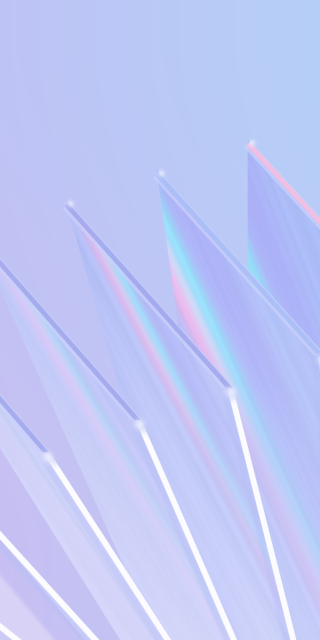
A Shadertoy shader for this background:

```glsl
// A fan of translucent glass blades over a soft lavender-blue gradient.
// Each blade is cut from half-planes hung on a tip and a knee that step evenly;
// iridescent streaks, bevels and bright lower rims are layered back to front.

float hash(float n) {
    n = fract(n * 0.1031);
    n *= n + 33.33;
    return fract(n * (n + n));
}

float noise(float x) {
    float i = floor(x), f = fract(x);
    return mix(hash(i), hash(i + 1.0), f * f * (3.0 - 2.0 * f));
}

// Signed distance to the right of a line leaning by angle from straight down
float rightOf(vec2 p, float angle) {
    return dot(p, vec2(cos(angle), sin(angle)));
}

float bell(float x) {
    return exp(-x * x);
}

// Soft-edged band between two distances
float band(float d, float from, float to, float aa) {
    return smoothstep(from - aa, from + aa, d) * (1.0 - smoothstep(to - aa, to + aa, d));
}

vec3 background(vec2 p) {
    vec3 low = mix(vec3(0.78, 0.75, 0.95), vec3(0.74, 0.78, 0.96), p.x);
    vec3 high = mix(vec3(0.745, 0.765, 0.96), vec3(0.71, 0.81, 0.97), p.x);
    return mix(low, high, smoothstep(0.2, 1.9, p.y));
}

// Cyan, white and pink fringes with a violet glow on the right
vec3 iridescence(vec3 color, float across, float width, float strength) {
    float x = across / width;
    color = mix(color, vec3(0.67, 0.66, 0.97), 0.65 * strength * bell((x - 1.5) * 0.9));
    color = mix(color, vec3(0.96, 0.73, 0.93), strength * bell((x + 1.0) * 1.9));
    color = mix(color, vec3(0.90, 0.89, 0.97), 0.8 * strength * bell((x + 0.45) * 2.8));
    return mix(color, vec3(0.58, 0.89, 0.98), strength * bell((x - 0.05) * 2.3));
}

vec3 addBlade(vec3 color, vec2 p, float k, float aa) {
    vec2 tip = vec2(-0.354 + 0.284 * k, 1.177 + 0.095 * k);
    vec2 knee = vec2(0.156 + 0.286 * k, 0.586 + 0.1016 * k);
    vec2 along = normalize(knee - tip);
    float depth = tip.y - p.y;

    // Distances inward from the three sides
    float left = rightOf(p - tip + vec2(0.008, 0.0), 0.56 - 0.14 * k);
    float top = dot(p - tip, vec2(along.y, -along.x));
    float lower = -rightOf(p - knee, 0.574 - 0.164 * k);
    float upperPart = smoothstep(-aa, aa, p.y - knee.y);
    float edge = p.y > knee.y ? top : lower;
    float inside = smoothstep(-aa, aa, min(left, edge));

    // Glass body, paler toward the front and the bottom
    float pale = clamp(0.62 - 0.2 * k + 0.35 * depth, 0.0, 0.9);
    vec3 glass = mix(vec3(0.67, 0.74, 0.97), vec3(0.845, 0.845, 0.975), pale);
    float shade = exp(-max(left, 0.0) * 14.0) * smoothstep(0.5, 3.0, k);
    glass = mix(glass, vec3(0.65, 0.69, 0.95), 0.6 * shade);

    // Streak and fine brushed lines running beside it
    float offset = min(0.044, 0.044 - 0.1 * (k - 2.0));
    float across = rightOf(p - tip - vec2(offset, 0.0), 0.595 - 0.054 * k);
    float fade = mix(1.0, 0.3, smoothstep(0.4, 0.95, depth));
    float width = mix(0.03, 0.053, smoothstep(2.0, 3.0, k));
    glass = iridescence(glass, across, width, fade * clamp(k / 3.0, 0.08, 0.95));
    float brushed = noise(across * 70.0 + k * 37.0) + 0.5 * noise(across * 190.0 + k * 71.0);
    glass += 0.025 * (brushed - 0.75);
    glass = mix(glass, vec3(0.9, 0.9, 0.99), 0.25 * bell((across + 0.13) * 18.0) * pale);
    color = mix(color, glass, 0.93 * inside);

    // Bevel along the upper side
    float bevelMask = upperPart * smoothstep(-aa, aa, dot(p - tip, along));
    vec3 bevel = mix(vec3(0.64, 0.66, 0.93), vec3(0.67, 0.75, 0.97), smoothstep(2.0, 3.0, k));
    bevel = mix(bevel, vec3(0.97, 0.75, 0.88), smoothstep(3.0, 4.0, k));
    color = mix(color, bevel, 0.9 * bevelMask * band(top, 0.0, 0.017, aa));
    color = mix(color, vec3(0.79, 0.82, 0.98), 0.75 * bevelMask * band(top, 0.017, 0.026, aa));
    color = mix(color, vec3(0.80, 0.84, 0.98), 0.6 * bevelMask * band(top, -0.002, 0.002, aa));

    // Bright lower rim with a cool inner reflection
    float rimMask = (1.0 - upperPart) * smoothstep(0.0, 0.06, knee.y - p.y);
    color = mix(color, vec3(0.70, 0.74, 0.96), 0.4 * rimMask * band(lower, 0.02, 0.04, 0.006));
    color = mix(color, vec3(0.99, 0.99, 1.0), rimMask * band(lower, 0.0, 0.018, aa));

    // Glints on the tip and the knee
    float tipGlint = bell(length(p - tip - vec2(0.006, -0.004)) * 90.0);
    float kneeGlint = bell(length(p - knee + vec2(0.006, 0.014)) * 65.0);
    return mix(color, vec3(0.92, 0.94, 1.0), max(0.7 * tipGlint, 0.85 * kneeGlint));
}

void mainImage(out vec4 fragColor, in vec2 fragCoord) {
    vec2 p = fragCoord / iResolution.xy * vec2(1.0, 2.0);
    float aa = 0.8 / min(iResolution.x, 0.5 * iResolution.y);
    vec3 color = background(p);

    // Pale sheet in the lower left corner
    float sheet = -rightOf(p - vec2(0.0, 0.216), 0.7);
    color = mix(color, vec3(0.87, 0.85, 0.97), 0.75 * smoothstep(-aa, 0.02, sheet));

    for (int i = 4; i >= -2; i--) {
        color = addBlade(color, p, float(i), aa);
    }
    fragColor = vec4(clamp(color, 0.0, 1.0), 1.0);
}
```
